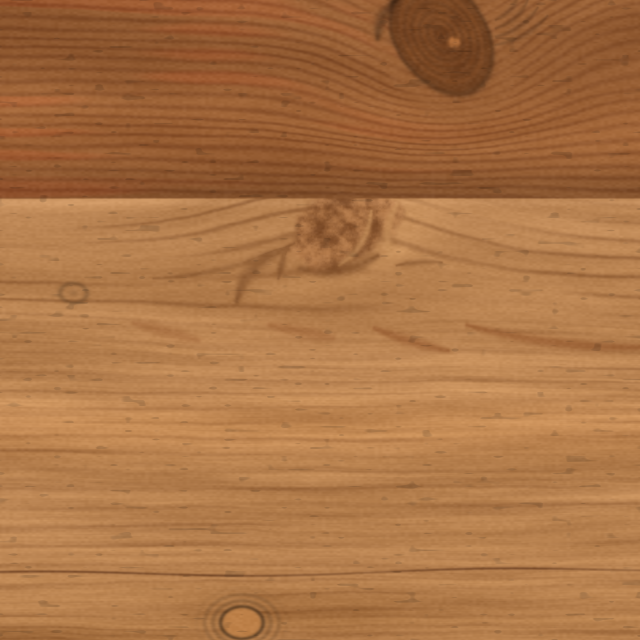
Give the GLSL for this texture, as a WebGL 1 fragment shader.

```glsl
precision highp float;
uniform vec2 u_resolution;

float hash(vec2 p) {
  vec3 q = fract(p.xyx * 0.1031);
  q += dot(q, q.yzx + 33.33);
  return fract((q.x + q.y) * q.z);
}

float noise(vec2 p) {
  vec2 i = floor(p), f = fract(p);
  f = f * f * (3.0 - 2.0 * f);
  return mix(mix(hash(i), hash(i + vec2(1, 0)), f.x),
             mix(hash(i + vec2(0, 1)), hash(i + vec2(1, 1)), f.x), f.y);
}

float fbm(vec2 p) {
  float sum = 0.0, amp = 0.53;
  for (int i = 0; i < 4; i++) {
    sum += amp * noise(p);
    p = p * 2.03 + 17.0;
    amp *= 0.5;
  }
  return sum;
}

float bell(float x, float width) {
  return exp(-x * x / (width * width));
}

float ellipse(vec2 p, vec2 center, vec2 radius) {
  return length((p - center) / radius);
}

// Soft tapered arc from a to b, bowed sideways
float stroke(vec2 p, vec2 a, vec2 b, float bow, float width) {
  float len = length(b - a);
  vec2 dir = (b - a) / len;
  float along = dot(p - a, dir) / len;
  float t = clamp(along, 0.0, 1.0), hump = t * (1.0 - t);
  float side = dot(p - a, vec2(-dir.y, dir.x)) - bow * 4.0 * hump;
  return bell(length(vec2(side, (along - t) * len)), width * (0.45 + 2.2 * hump));
}

vec3 darkPlank(vec2 p) {
  vec2 k = p - vec2(0.69, 0.945);
  float wobble = fbm(p * vec2(5, 14));
  float dip = bell(k.x, 0.16) * smoothstep(0.68, 0.88, p.y);
  float fan = smoothstep(0.05, 0.32, k.x) * smoothstep(0.74, 1.0, p.y);
  float v = p.y + 0.085 * dip - 0.05 * fan + 0.014 * wobble + 0.012 * p.x;
  vec3 col = mix(vec3(0.53, 0.32, 0.17), vec3(0.6, 0.38, 0.215),
                 smoothstep(0.25, 0.75, fbm(vec2(p.x * 2.5, v * 14.0))));
  col *= 1.0 + 0.07 * bell(p.y - 0.8, 0.07) - 0.09 * smoothstep(0.76, 0.69, p.y);

  // Growth rings
  float rings = 0.5 + 0.5 * sin(v * 370.0 + 5.0 * noise(vec2(p.x * 2.0, v * 24.0)));
  float fade = mix(0.45, 1.0, noise(vec2(p.x * 4.0, v * 18.0)));
  col -= vec3(0.085, 0.075, 0.05) * (rings * rings - 0.35) * fade;
  col.r += 0.045 * smoothstep(0.55, 0.8, noise(vec2(p.x * 3.0, v * 55.0))) * smoothstep(0.9, 0.3, p.x);

  // Knot with halo, rim and pale fleck
  float d = ellipse(k + vec2(0.28 * k.y, 0), vec2(0), vec2(0.077, 0.095)) + 0.1 * (wobble - 0.5);
  col = mix(col, vec3(0.6, 0.38, 0.21), 0.55 * bell(d - 1.28, 0.2));
  vec3 heart = mix(vec3(0.4, 0.225, 0.11), vec3(0.52, 0.31, 0.155), fbm(k * 38.0));
  col = mix(col, heart * (0.96 + 0.04 * sin(d * 42.0)), 0.92 * smoothstep(1.08, 0.9, d));
  col *= 1.0 - 0.2 * bell(d - 0.98, 0.07);
  float fleck = smoothstep(1.2, 0.4, ellipse(p, vec2(0.709, 0.934), vec2(0.012, 0.01)));
  col += vec3(0.24, 0.17, 0.1) * fleck * (0.4 + 0.6 * noise(p * 190.0));

  // Dark fibres beside the knot
  float fibres = stroke(p, vec2(0.59, 0.94), vec2(0.62, 1), 0.008, 0.01);
  for (int i = 0; i < 4; i++) {
    vec2 a = vec2(0.775, 0.93 + 0.013 * float(i));
    fibres += 0.5 * stroke(p, a, a + vec2(0.08 - 0.015 * float(i), 0.045), -0.008, 0.005);
  }
  return col * (1.0 - 0.28 * min(fibres, 1.0));
}

vec3 lightPlank(vec2 p) {
  float wobble = fbm(p * vec2(4, 12) + 9.0);
  float arch = bell(p.x - 0.53, 0.235) * smoothstep(0.49, 0.68, p.y);
  float sag = bell(p.x - 0.42, 0.28) * bell(p.y - 0.46, 0.07);
  float v = p.y - 0.065 * arch + 0.012 * sag + 0.016 * wobble
          + 0.025 * p.x * smoothstep(0.3, 0.45, p.y);
  vec3 col = mix(vec3(0.685, 0.475, 0.285), vec3(0.765, 0.55, 0.35),
                 smoothstep(0.25, 0.75, fbm(vec2(p.x * 2.0, v * 17.0))));
  col += vec3(0.035, 0.022, 0.008) * bell(p.y - 0.33, 0.045);
  col += 0.02 * smoothstep(0.55, 0.66, p.y) - 0.035 * smoothstep(0.2, 0.02, p.y);

  // Broad veins above, tight straight grain below
  float upper = smoothstep(0.46, 0.54, p.y);
  float veins = pow(0.5 + 0.5 * sin(v * 230.0 + 5.0 * noise(vec2(p.x * 1.5, v * 16.0))), 7.0);
  veins *= smoothstep(0.25, 0.7, noise(vec2(p.x * 4.0, v * 28.0) + 3.0));
  float grain = fbm(vec2(p.x * 4.0, v * 130.0)) - 0.5;
  col -= vec3(0.14, 0.13, 0.1) * (veins * mix(0.45, 0.85, upper) + grain * mix(1.0, 0.45, upper));

  // Torn knot under the seam, with pale wood around it
  float pale = bell(ellipse(p, vec2(0.635, 0.65), vec2(0.06, 0.05)), 1.0)
             + 0.6 * stroke(p, vec2(0.4, 0.54), vec2(0.63, 0.61), -0.018, 0.024);
  col += vec3(0.07, 0.065, 0.05) * pale;
  vec2 k = p - vec2(0.535, 0.645);
  k.x -= 0.35 * k.y;
  float d = ellipse(k, vec2(0), vec2(0.083, 0.068)) + 0.6 * (fbm(p * 24.0) - 0.5);
  vec3 bark = mix(vec3(0.45, 0.26, 0.13), vec3(0.72, 0.49, 0.3), smoothstep(0.2, 0.8, fbm(p * 48.0)));
  col = mix(col, bark, 0.85 * smoothstep(1.08, 0.78, d));
  float ribs = stroke(p, vec2(0.53, 0.585), vec2(0.58, 0.67), -0.012, 0.006)
             + stroke(p, vec2(0.61, 0.6), vec2(0.62, 0.68), 0.009, 0.008);
  col = mix(col, vec3(0.78, 0.57, 0.36), 0.65 * min(ribs, 1.0));

  // Dark splits reaching out from the knot
  float splits = stroke(p, vec2(0.37, 0.53), vec2(0.45, 0.61), 0.018, 0.011)
               + stroke(p, vec2(0.435, 0.565), vec2(0.445, 0.605), 0.0, 0.006)
               + stroke(p, vec2(0.47, 0.58), vec2(0.59, 0.6), -0.012, 0.011)
               + 0.7 * stroke(p, vec2(0.24, 0.565), vec2(0.46, 0.62), -0.012, 0.005)
               + 0.7 * stroke(p, vec2(0.62, 0.585), vec2(0.69, 0.59), 0.003, 0.005);
  col = mix(col, vec3(0.43, 0.25, 0.12), 0.6 * min(splits, 1.0) * (0.6 + 0.4 * noise(p * 70.0)));

  // Reddish resin streaks
  float resin = stroke(p, vec2(0.73, 0.492), vec2(1.02, 0.458), -0.011, 0.008)
              + stroke(p, vec2(0.585, 0.487), vec2(0.7, 0.452), -0.003, 0.008)
              + 0.6 * stroke(p, vec2(0.21, 0.495), vec2(0.31, 0.468), 0.0, 0.01)
              + 0.6 * stroke(p, vec2(0.42, 0.492), vec2(0.52, 0.472), 0.0, 0.01);
  col = mix(col, vec3(0.56, 0.32, 0.16), 0.55 * min(resin, 1.0));

  // Small ringed knots
  float eye = ellipse(p, vec2(0.115, 0.542), vec2(0.022, 0.016)) + 0.4 * (wobble - 0.5);
  col *= 1.0 - 0.17 * bell(eye - 0.95, 0.22) - 0.1 * bell(eye, 0.35);
  float bud = ellipse(p, vec2(0.378, 0.027), vec2(0.033, 0.025));
  col *= 1.0 - 0.07 * bell(bud - 1.5, 0.5) * (1.0 + sin(bud * 15.0));
  col = mix(col, vec3(0.74, 0.5, 0.28), smoothstep(1.1, 0.85, bud));
  col *= 1.0 - 0.36 * bell(bud - 1.0, 0.12);

  // Long hairline crack
  float crack = bell(p.y - 0.103 - 0.004 * sin(p.x * 9.0 + 1.0) - 0.008 * p.x * p.x, 0.0022);
  crack *= 0.45 + 0.55 * noise(vec2(p.x * 12.0, 2));
  return mix(col, vec3(0.4, 0.23, 0.12), 0.7 * crack);
}

void main() {
  vec2 p = gl_FragCoord.xy / u_resolution;
  float rise = p.y - 0.69;
  vec3 col = mix(lightPlank(p), darkPlank(p), smoothstep(-0.002, 0.002, rise));
  col += 0.03 * bell(rise + 0.007, 0.005);

  // Fine pores
  col += 0.035 * (noise(p * vec2(170, 300)) - 0.5);
  col *= 1.0 - 0.12 * smoothstep(0.83, 0.95, noise(p * vec2(45, 150)));
  gl_FragColor = vec4(col, 1);
}
```
